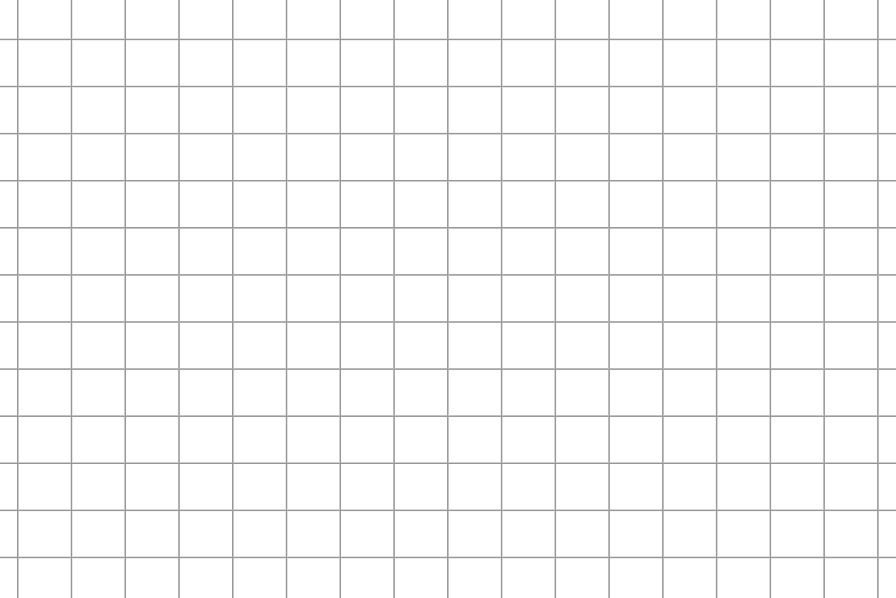
This pattern is drawn by a Shadertoy shader. Its source:

```glsl
// Distance from x to the nearest line of a repeating set
float lineDistance(float x, float origin, float spacing) {
    float cell = (x - origin) / spacing;
    return abs(fract(cell + 0.5) - 0.5) * spacing;
}

// Share of a filter footprint covered by a line, exact even for hairlines
float lineCoverage(float dist, float width, float footprint) {
    float overlap = 0.5 * (width + footprint) - dist;
    return clamp(overlap, 0.0, min(width, footprint)) / footprint;
}

void mainImage(out vec4 fragColor, in vec2 fragCoord) {
    // Lengths are in canvas heights, with x measured from the centre
    vec2 p = fragCoord / iResolution.y;
    p.x -= 0.5 * iResolution.x / iResolution.y;

    const vec2 origin = vec2(-0.0003, 0.0678);
    const vec2 spacing = vec2(0.0899, 0.07875);
    const float lineWidth = 0.00155;
    const vec3 paper = vec3(1.0);
    const vec3 ink = vec3(0.34);

    // Slightly wide footprint keeps the hairlines even
    float footprint = 1.5 / iResolution.y;
    float vertical = lineCoverage(lineDistance(p.x, origin.x, spacing.x), lineWidth, footprint);
    float horizontal = lineCoverage(lineDistance(p.y, origin.y, spacing.y), lineWidth, footprint);

    fragColor = vec4(mix(paper, ink, max(vertical, horizontal)), 1.0);
}
```
